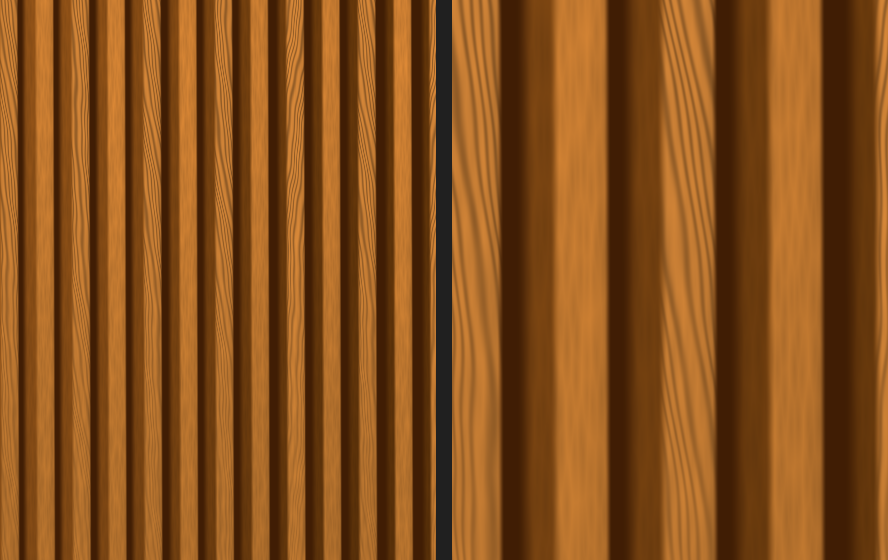
Left: the whole. Right: its middle third, enlarged.
Give the GLSL for this texture, as a Shadertoy shader.

```glsl
// Vertical wooden slats lit from the front left: each repeat holds a groove shadow,
// a shaded side and a lit front. Alternate fronts carry wavy flat-sawn grain (layered
// sines); everything has fine fibres made from stretched cellular noise.

const float PITCH = 0.0821;        // slat spacing, in canvas widths
const float FIRST_EDGE = 0.0425;   // right edge of the first, cut slat
const float TILT = 0.004;          // sideways drift from top to bottom
const float FRONT_START = 0.48;    // where the front begins, in pitches
const float EDGE_SOFT = 0.05;      // softness of the slat edges, in pitches
const float RING_COUNT = 9.5;      // growth rings per pitch on wavy fronts
const float RING_DEPTH = 0.30;
const float FIBRE_DEPTH = 0.17;
const vec2 FIBRE_CELLS = vec2(15.0, 1.7); // fibre cells per pitch

const vec3 GROOVE = vec3(0.25, 0.115, 0.015);
const vec3 SIDE_LEFT = vec3(0.53, 0.30, 0.085);
const vec3 SIDE_RIGHT = vec3(0.36, 0.195, 0.035);
const vec3 FRONT_TOP = vec3(0.80, 0.495, 0.195);
const vec3 FRONT_BOTTOM = vec3(0.70, 0.44, 0.175);
const vec3 RING_GLOW = vec3(0.87, 0.56, 0.25);

float hash1(float n) {
    return fract(sin(n * 91.37 + 4.1) * 4375.85);
}

vec2 hash2(vec2 p) {
    return fract(sin(vec2(dot(p, vec2(127.1, 311.7)), dot(p, vec2(269.5, 183.3)))) * 4375.85);
}

// Distance to the nearest scattered point: 0 on a point, about 1 far away.
float cellular(vec2 p) {
    vec2 cell = floor(p);
    float nearest = 2.0;
    for (int j = -1; j <= 1; j++)
    for (int i = -1; i <= 1; i++) {
        vec2 c = cell + vec2(i, j);
        nearest = min(nearest, distance(p, c + hash2(c)));
    }
    return nearest;
}

// Long fibres at two scales, centred near zero.
float fibres(vec2 p, float seed) {
    vec2 q = p * FIBRE_CELLS + seed * 37.0;
    return 0.65 * cellular(q) + 0.45 * cellular(q * vec2(0.5, 0.35) + 9.0) - 0.5;
}

// Slanted, wandering growth rings; 1 on a dark ring line.
float rings(vec2 p, float seed) {
    float lean = seed > 0.4 ? -0.085 : 0.10;
    float bend = 0.16 * sin(p.y * 0.43 + seed * 20.0)
               + 0.035 * sin(p.y * 1.7 + p.x * 3.0 + seed * 50.0)
               + 0.012 * sin(p.y * 5.1 + p.x * 9.0);
    float x = p.x + lean * p.y + bend;
    float phase = x * RING_COUNT + 0.45 * sin(x * 11.0 + seed * 9.0);
    return pow(0.5 + 0.5 * sin(6.2832 * phase), 1.8);
}

void mainImage(out vec4 fragColor, in vec2 fragCoord) {
    vec2 uv = fragCoord / iResolution.xy;
    float pixel = 1.0 / (PITCH * iResolution.x);

    // Slat coordinates: u runs 0..1 from one right edge to the next.
    float across = (uv.x - FIRST_EDGE - TILT * (1.0 - uv.y)) / PITCH;
    float slat = floor(across);
    float u = across - slat;
    float seed = hash1(slat);
    float wavy = mod(slat, 2.0);
    vec2 wood = vec2(u, fragCoord.y * pixel);
    float fibre = fibres(wood, seed);

    // Side: darker to the right, sinking into the groove shadow.
    float shadowWidth = mix(0.20, 0.30, uv.x) + 0.08 * (seed - 0.5);
    vec3 side = mix(SIDE_LEFT, SIDE_RIGHT, smoothstep(0.0, 0.95, uv.x));
    side *= mix(0.94, 1.06, uv.y) * (1.0 + 0.8 * FIBRE_DEPTH * fibre);
    side = mix(GROOVE, side, smoothstep(shadowWidth - 0.12, shadowWidth + 0.06, u));

    // Front: warm at the top, duller below, with a slightly different tone per slat.
    vec3 front = mix(FRONT_BOTTOM, FRONT_TOP, smoothstep(0.0, 0.9, uv.y));
    front *= 0.97 + 0.06 * seed;
    front *= 1.0 + FIBRE_DEPTH * fibre;

    // Rings fade toward the foot and where they get finer than a pixel.
    float ringFade = wavy * mix(0.3, 1.0, smoothstep(0.05, 0.75, uv.y));
    ringFade *= 1.0 - smoothstep(0.4, 0.9, pixel * RING_COUNT);
    front = mix(front, RING_GLOW, 0.45 * ringFade);
    front *= 1.0 - RING_DEPTH * ringFade * rings(wood, seed);
    front *= 1.0 - 0.10 * smoothstep(0.8, 1.0, u);

    // Soft mask of the front; its right edge drops straight into the next groove.
    float soft = max(EDGE_SOFT, 1.5 * pixel);
    float mask = smoothstep(FRONT_START - soft, FRONT_START + soft, u)
               * (1.0 - smoothstep(1.0 - 1.3 * soft, 1.0, u));
    vec3 behind = mix(side, GROOVE, step(0.75, u));

    fragColor = vec4(mix(behind, front, mask), 1.0);
}
```
